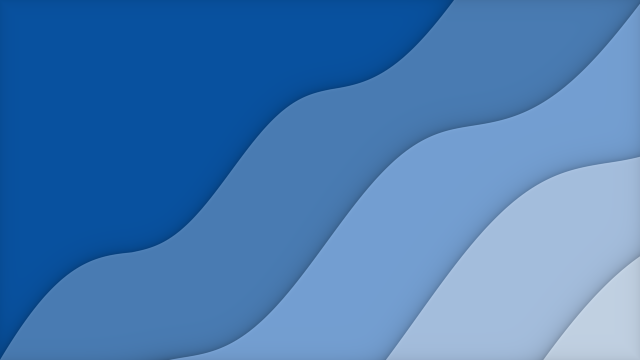
This background is drawn by a WebGL 2 fragment shader. Its source:

```glsl
#version 300 es
precision highp float;
// Layered paper waves climbing to the right, from deep blue to pale blue.
// Each crest is a chain of eased rises between knees; the distance to it
// gives a smooth edge, a soft shadow behind and a thin lit rim.
uniform vec2 u_resolution;
out vec4 fragColor;

const int LAYERS = 4;
const vec3 DEEP_BLUE = vec3(0.031, 0.318, 0.624);
const vec3 PAPER[LAYERS] = vec3[](
    vec3(0.285, 0.482, 0.698), vec3(0.452, 0.620, 0.818),
    vec3(0.640, 0.740, 0.862), vec3(0.752, 0.815, 0.884));

// Height gained from knee a to knee b; linearity sets the slope at the knees.
float rise(float x, vec2 a, vec2 b, float linearity) {
    float t = clamp((x - a.x) / (b.x - a.x), 0.0, 1.0);
    float eased = t * t * t * (t * (6.0 * t - 15.0) + 10.0);
    return (b.y - a.y) * mix(eased, t, linearity);
}

// A crest through four knees, with one linearity for each span.
float chain(float x, vec2 a, vec2 b, vec2 c, vec2 d, vec3 linearity) {
    return a.y + rise(x, a, b, linearity.x)
               + rise(x, b, c, linearity.y)
               + rise(x, c, d, linearity.z);
}

float crest(int layer, float x) {
    if (layer == 0) return chain(x, vec2(-0.560, -0.641), vec2(0.366, 0.299),
        vec2(0.919, 0.752), vec2(1.706, 1.387), vec3(0.1, 0.25, 0.2));
    if (layer == 1) return chain(x, vec2(-0.278, -0.641), vec2(0.509, 0.007),
        vec2(1.308, 0.650), vec2(2.350, 1.465), vec3(0.2));
    if (layer == 2) return chain(x, vec2(0.637, -0.310), vec2(1.678, 0.546),
        vec2(2.836, 1.403), vec2(4.0, 2.2), vec3(0.2));
    return chain(x, vec2(0.741, -0.727), vec2(2.037, 0.384),
        vec2(3.3, 1.4), vec2(4.6, 2.4), vec3(0.2));
}

// Approximate signed distance to a crest, positive above it.
float crestDistance(int layer, vec2 p) {
    float stepX = 0.002;
    float slope = (crest(layer, p.x + stepX) - crest(layer, p.x - stepX)) / (2.0 * stepX);
    return (p.y - crest(layer, p.x)) / sqrt(1.0 + slope * slope);
}

// Lay one sheet over the colour behind it.
vec3 addSheet(vec3 behind, vec3 paper, float dist, float pixel) {
    float outside = max(dist, 0.0);
    float shadow = 0.15 * exp(-outside / 0.022) + 0.08 * exp(-outside / 0.006);
    float rim = 0.045 * exp(-max(-dist, 0.0) / 0.003);
    float cover = smoothstep(0.7 * pixel, -0.7 * pixel, dist);
    return mix(behind * (1.0 - shadow), paper + rim, cover);
}

// Faint darkening along the canvas border.
float borderShade(vec2 p, vec2 size) {
    vec2 inset = min(p, size - p);
    return 1.0 - 0.07 * exp(-min(inset.x, inset.y) / 0.018);
}

void main() {
    float pixel = 1.0 / u_resolution.y;
    vec2 p = gl_FragCoord.xy * pixel;
    vec3 color = DEEP_BLUE;
    for (int i = 0; i < LAYERS; i++) {
        color = addSheet(color, PAPER[i], crestDistance(i, p), pixel);
    }
    color *= borderShade(p, u_resolution * pixel);
    fragColor = vec4(color, 1.0);
}
```
